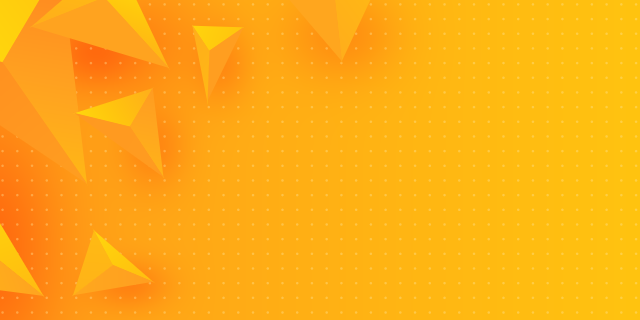
A WebGL 2 fragment shader for this background:

```glsl
#version 300 es
precision highp float;
// Faceted golden pyramids with warm shadows on a dotted orange gradient.
uniform vec2 u_resolution;
out vec4 fragColor;

// Lengths are in hundredths of the canvas height.
const vec3 BASE_LEFT = vec3(1.0, 0.615, 0.095);
const vec3 BASE_RIGHT = vec3(1.0, 0.765, 0.06);
const vec3 SHADOW = vec3(1.0, 0.38, 0.05);
const vec3 DOT_COLOR = vec3(1.0, 0.9, 0.6);
const vec2 DOT_SPACING = vec2(4.604, 4.585);
const vec2 DOT_ORIGIN = vec2(0.8, 2.34);
const float DOT_RADIUS = 0.38;
const float DOT_OPACITY = 0.38;
const float BLUE_DEEP = 0.125;
const float BLUE_BRIGHT = 0.05;

float cross2(vec2 a, vec2 b) {
  return a.x * b.y - a.y * b.x;
}

// Soft elliptical shadow
void shade(inout vec3 color, vec2 p, vec2 center, vec2 radius, float strength) {
  vec2 q = (p - center) / radius;
  color = mix(color, SHADOW, strength * exp(-dot(q, q)));
}

// Signed distance from edge ab, positive on its left
float edgeDistance(vec2 p, vec2 a, vec2 b) {
  return cross2(b - a, p - a) / length(b - a);
}

// Smooth-edged triangle with a tone for each corner
void facet(inout vec3 color, vec2 p, float px, vec2 a, vec2 b, vec2 c, vec3 tones) {
  float area = cross2(b - a, c - a);
  float side = sign(area);
  float inside = min(side * edgeDistance(p, a, b),
                 min(side * edgeDistance(p, b, c), side * edgeDistance(p, c, a)));
  float coverage = clamp(inside / px + 0.7, 0.0, 1.0);
  vec3 weights = vec3(cross2(b - p, c - p), cross2(c - p, a - p), cross2(a - p, b - p)) / area;
  float tone = dot(weights, tones);
  float blue = mix(BLUE_DEEP, BLUE_BRIGHT, smoothstep(0.62, 0.8, tone));
  color = mix(color, vec3(1.0, tone, blue), coverage);
}

// Three facets meeting at the apex; each tone pair runs along an outer edge
void pyramid(inout vec3 color, vec2 p, float px, vec2 apex, vec2 a, vec2 b, vec2 c,
             vec2 toneAB, vec2 toneBC, vec2 toneCA) {
  facet(color, p, px, a, b, apex, vec3(toneAB, 0.5 * (toneAB.x + toneAB.y)));
  facet(color, p, px, b, c, apex, vec3(toneBC, 0.5 * (toneBC.x + toneBC.y)));
  facet(color, p, px, c, a, apex, vec3(toneCA, 0.5 * (toneCA.x + toneCA.y)));
}

void main() {
  float px = 100.0 / u_resolution.y;
  vec2 p = gl_FragCoord.xy * px;

  // Background gradient
  float across = gl_FragCoord.x / u_resolution.x;
  vec3 color = mix(BASE_LEFT, BASE_RIGHT, across);

  // Shadows cast by the pyramids
  shade(color, p, vec2(-4.0, 22.0), vec2(22.0, 40.0), 0.85);
  shade(color, p, vec2(30.0, 84.0), vec2(16.0, 12.0), 0.85);
  shade(color, p, vec2(49.0, 88.0), vec2(17.0, 19.0), 0.3);
  shade(color, p, vec2(69.0, 80.0), vec2(9.0, 12.0), 0.42);
  shade(color, p, vec2(48.0, 54.0), vec2(10.0, 13.0), 0.45);
  shade(color, p, vec2(40.5, 11.0), vec2(12.0, 7.5), 0.5);
  shade(color, p, vec2(107.0, 89.0), vec2(17.0, 14.0), 0.42);

  // Dot grid
  vec2 cell = (fract((p - DOT_ORIGIN) / DOT_SPACING + 0.5) - 0.5) * DOT_SPACING;
  float dotMask = clamp((DOT_RADIUS - length(cell)) / px + 0.5, 0.0, 1.0);
  color = mix(color, DOT_COLOR, dotMask * DOT_OPACITY);

  // Large pyramid at the left edge
  pyramid(color, p, px, vec2(0.8, 80.5), vec2(-52.1, 96.0), vec2(19.0, 111.2), vec2(27.1, 42.7),
          vec2(0.9, 0.77), vec2(0.52, 0.72), vec2(0.62, 0.52));
  // Top left
  pyramid(color, p, px, vec2(32.6, 100.8), vec2(9.9, 91.7), vec2(35.9, 114.1), vec2(52.6, 78.9),
          vec2(0.68, 0.76), vec2(0.88, 0.7), vec2(0.64, 0.64));
  // Small, upper
  pyramid(color, p, px, vec2(65.4, 84.1), vec2(60.2, 91.9), vec2(76.0, 91.4), vec2(64.8, 68.5),
          vec2(0.83, 0.77), vec2(0.62, 0.62), vec2(0.72, 0.68));
  // Centre left
  pyramid(color, p, px, vec2(40.6, 60.4), vec2(23.4, 64.6), vec2(47.7, 72.4), vec2(51.0, 44.8),
          vec2(0.84, 0.68), vec2(0.61, 0.7), vec2(0.61, 0.6));
  // Lower left corner
  pyramid(color, p, px, vec2(-2.6, 20.6), vec2(-5.2, 38.8), vec2(13.5, 7.6), vec2(-10.4, 10.7),
          vec2(0.84, 0.73), vec2(0.64, 0.7), vec2(0.68, 0.68));
  // Bottom
  pyramid(color, p, px, vec2(35.2, 17.2), vec2(29.4, 27.9), vec2(47.7, 12.0), vec2(22.9, 7.8),
          vec2(0.84, 0.74), vec2(0.62, 0.66), vec2(0.7, 0.73));
  // Hanging from the top edge
  pyramid(color, p, px, vec2(103.9, 107.0), vec2(83.9, 107.8), vec2(119.3, 107.8), vec2(106.8, 81.0),
          vec2(0.7, 0.7), vec2(0.73, 0.68), vec2(0.65, 0.65));

  fragColor = vec4(color, 1.0);
}
```
